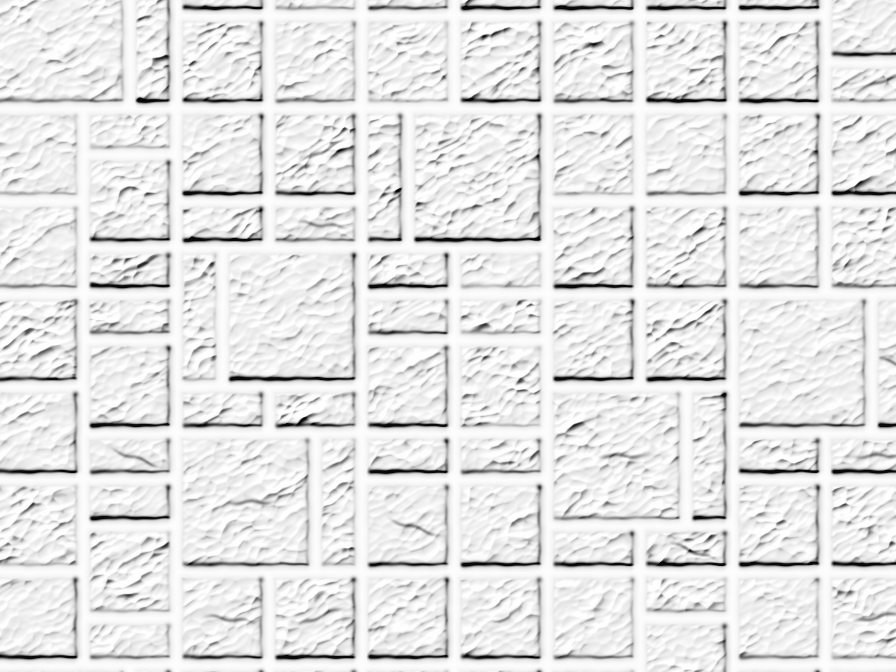
This texture is drawn by a Shadertoy shader. Its source:

```glsl
// A wall of rough-hewn white stones with pale mortar, shaded as a relief lit from the upper left.
// Two-by-two macro cells are split into large, square and half-size stones;
// slopes of softened cellular noise give the chiselled faces.

float hash(vec2 p) {
    return fract(sin(dot(p, vec2(127.1, 311.7))) * 43758.55);
}

// Squared distance to the nearest scattered point, with softened creases
float cellular(vec2 p) {
    vec2 cell = floor(p), f = p - cell;
    float total = 0.0;
    for (int y = -1; y <= 1; y++)
    for (int x = -1; x <= 1; x++) {
        vec2 o = vec2(x, y);
        vec2 site = o + vec2(hash(cell + o), hash(cell + o + 57.3)) - f;
        total += exp(-9.0 * dot(site, site));
    }
    return -log(total + 0.0001) / 9.0;
}

// Chiselled height, with short grain rising to the right
float rockHeight(vec2 p) {
    p += 0.003 * sin(p.yx * vec2(83.0, 61.0) + 2.0 * sin(p * 37.0));
    vec2 grain = mat2(0.88, -0.47, 0.47, 0.88) * p;
    return cellular(grain * vec2(62.0, 98.0))
         + 1.2 * cellular(grain * vec2(27.0, 46.0) + 31.0);
}

// Finds the stone at u: local offset, half size and a seed
void findStone(vec2 u, out vec2 local, out vec2 halfSize, out float seed) {
    float column = floor(u.x / 2.0);
    u.y += mod(column, 2.0);
    vec2 macro = vec2(column, floor(u.y / 2.0));
    vec2 flip = vec2(hash(macro + 3.1), hash(macro + 8.7));
    flip = 1.0 - 2.0 * step(0.5, flip);
    vec2 f = 1.0 + flip * (u - 2.0 * macro - 1.0);

    vec2 low = floor(f), high = low + 1.0;
    if (fract(macro.x * 0.414 + macro.y * 0.732) < 0.3) {
        // One large stone with narrow strips around it
        if (f.y > 1.5) {
            low.y = 1.5;
            high.y = 2.0;
        } else {
            low = vec2(f.x > 1.5 ? 1.5 : 0.0, 0.0);
            high = vec2(f.x > 1.5 ? 2.0 : 1.5, 1.5);
        }
    } else if (hash(macro + low.x * 0.37 + 23.0) < 0.13) {
        // A square stone between two low ones
        float middle = floor(f.y + 0.5);
        low.y = max(0.0, middle - 0.5);
        high.y = min(2.0, middle + 0.5);
    }
    vec2 centre = 0.5 * (low + high);
    local = flip * (f - centre);
    halfSize = 0.5 * (high - low);
    seed = hash(macro * 5.0 + centre * 1.7);
}

float band(float d, float width) {
    return exp(-d * d / (width * width));
}

void mainImage(out vec4 fragColor, in vec2 fragCoord) {
    vec2 p = fragCoord / iResolution.y;
    float pitch = 0.138;
    vec2 q, size;
    float seed;
    findStone((p - vec2(0.262, 0.425)) / pitch, q, size, seed);
    q *= pitch;
    size = size * pitch - 0.0105;

    // Slightly uneven outline
    float phase = seed * 40.0;
    vec2 wobble = 0.0006 * sin(q.yx * 75.0 + phase) + 0.0004 * sin(q.yx * 210.0 - phase);
    vec2 edge = abs(q + wobble) - size;
    float outside = length(max(edge, 0.0)) + min(max(edge.x, edge.y), 0.0);
    float face = smoothstep(0.003, -0.004, outside);

    // Relief of the stone face
    vec2 rock = p + seed * 7.0;
    float slope = rockHeight(rock) - rockHeight(rock + vec2(0.0014, -0.0033));
    float patches = 0.85 + 0.4 * sin(p.x * 47.0 + phase) * sin(p.y * 53.0 - phase);
    slope *= patches * (0.6 + 0.7 * fract(seed * 13.0));
    float stone = 0.94 - 0.4 * slope - 0.9 * max(slope - 0.15, 0.0);

    // A few stones carry a long crack
    float crackLine = q.y - (fract(seed * 71.0) - 0.5) * q.x - 0.002 * sin(q.x * 140.0 + phase);
    float crack = step(fract(seed * 29.0), 0.12) * band(crackLine, 0.003);
    stone -= 0.4 * crack * smoothstep(0.045, 0.015, abs(q.x - 0.01));

    // Mortar, greyer beside the stones
    float mortar = 0.995 - 0.08 * exp(-max(outside, 0.0) / 0.004);
    float shade = mix(mortar, min(stone, 0.995), face);

    // Dark lower and right edges, with blots at the ends
    vec2 toEdge = vec2(size.x - q.x, size.y + q.y) + vec2(-wobble.x, wobble.y);
    vec2 along = smoothstep(vec2(0.004), vec2(-0.004), abs(q) - size);
    float depth = 0.2 + 0.9 * smoothstep(0.1, 0.8, fract(seed * 37.0));
    float taper = 0.0027 - 0.0008 * q.x / size.x;
    float lower = band(toEdge.y - 0.001, taper) * (0.86 + 0.16 * sin(q.x * 95.0 + phase));
    lower += 0.1 * band(toEdge.y, 0.007);
    float right = band(toEdge.x - 0.001, 0.0026) * (0.24 + 0.12 * sin(q.y * 120.0 + phase));
    right += 0.08 * band(toEdge.x, 0.007);
    float blot = 0.4 * band(length(q - size + 0.001), 0.0045);
    shade -= depth * (lower * along.x + right * along.y + blot);

    fragColor = vec4(vec3(clamp(shade, 0.03, 1.0)), 1.0);
}
```
